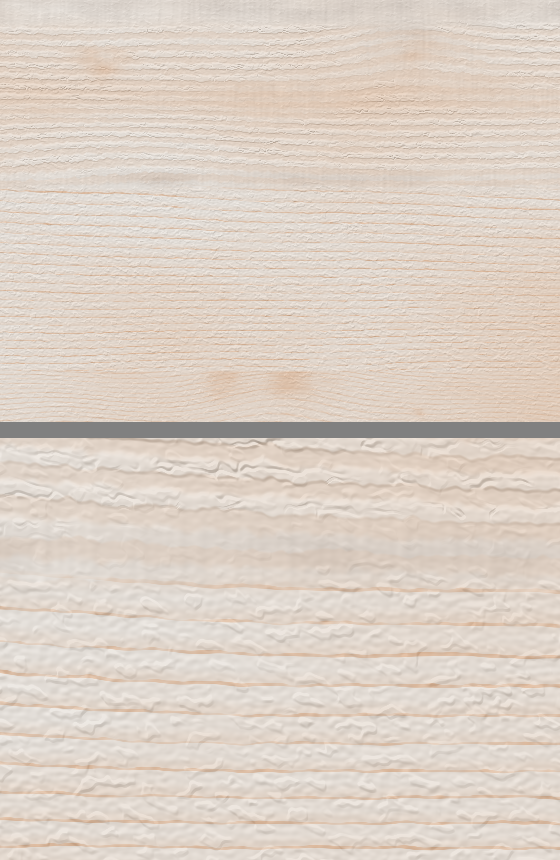
Top, the full canvas; bottom, a detail of the centre.
A WebGL 2 fragment shader for this texture:

```glsl
#version 300 es
precision highp float;

uniform vec2 u_resolution;
out vec4 fragColor;

vec2 gradientAt(vec2 cell) {
    vec2 h = vec2(dot(cell, vec2(127.1, 311.7)), dot(cell, vec2(269.5, 183.3)));
    return 2.0 * fract(sin(h) * 43758.5) - 1.0;
}

// Gradient noise, roughly -0.7 to 0.7
float noise(vec2 p) {
    vec2 i = floor(p), f = p - i;
    vec2 w = f * f * f * (f * (f * 6.0 - 15.0) + 10.0);
    float a = dot(gradientAt(i), f);
    float b = dot(gradientAt(i + vec2(1, 0)), f - vec2(1, 0));
    float c = dot(gradientAt(i + vec2(0, 1)), f - vec2(0, 1));
    float d = dot(gradientAt(i + vec2(1, 1)), f - vec2(1, 1));
    return mix(mix(a, b, w.x), mix(c, d, w.x), w.y);
}

// Soft elliptical spot
float spot(vec2 p, vec2 center, vec2 radius) {
    vec2 q = (p - center) / radius;
    return exp(-dot(q, q));
}

// Smooth heartwood tongue in the upper board
float tongue(vec2 p) {
    return spot(p, vec2(0.72, 0.235 + 0.02 * noise(p * vec2(3.0, 2.0))), vec2(0.8, 0.045));
}

float roughness(vec2 p) {
    float edge = p.y + 0.02 * noise(p * vec2(4.0, 9.0));
    float board = smoothstep(0.045, 0.065, edge) * (1.0 - smoothstep(0.385, 0.42, edge));
    float calm = tongue(p) + spot(p, vec2(0.97, 0.13), vec2(0.14, 0.06))
               + 0.8 * spot(p, vec2(0.24, 0.14), vec2(0.07, 0.025));
    float islands = spot(p, vec2(0.2, 0.215), vec2(0.22, 0.03))
                  + spot(p, vec2(0.95, 0.235), vec2(0.13, 0.04));
    float patches = 0.8 + 1.1 * noise(p * vec2(5.0, 16.0) + 7.0);
    return board * clamp(patches - 1.15 * calm + 1.4 * islands, 0.0, 1.0);
}

// Growth rings of the upper board, lifted around its knots
float upperRings(vec2 p) {
    float lift = 0.03 * spot(p, vec2(0.97, 0.1), vec2(0.16, 0.1))
               + 0.035 * spot(p, vec2(0.28, 0.35), vec2(0.32, 0.1));
    float bend = 0.025 * noise(p * vec2(1.8, 3.0));
    float jitter = 0.006 * noise(p * vec2(45.0, 30.0)) + 0.004 * noise(p * vec2(110.0, 60.0));
    return 36.0 * (p.y + lift + bend + jitter);
}

float ringPlateau(float phase) {
    float f = fract(phase);
    return smoothstep(0.0, 0.25, f) * (1.0 - smoothstep(0.55, 0.64, f));
}

// Carved surface: scattered flakes everywhere, torn fibres on rough rings
float relief(vec2 p, float rough, float pitted) {
    float flakes = smoothstep(0.08, 0.26, noise(p * vec2(58.0, 110.0) + 0.5 * noise(p * 130.0)));
    float pits = noise(p * vec2(130.0, 190.0));
    float tear = noise(p * vec2(30.0, 95.0) + 0.7 * noise(p * 90.0));
    float crack = (1.0 - smoothstep(0.02, 0.1, abs(tear))) * smoothstep(-0.1, 0.2, noise(p * vec2(36.0, 60.0) + 4.0));
    float ring = ringPlateau(upperRings(p));
    return pitted * (0.036 * flakes + 0.042 * pits) + rough * (0.062 * ring - 0.09 * crack * (0.1 + 0.9 * ring));
}

// Late-wood line: gradual on one side, crisp on the other
float grainLine(vec2 p, float phase, float width, float blur) {
    float f = fract(phase);
    float row = floor(phase) * 3.7 + 0.5;
    float wear = noise(vec2(p.x * 30.0, row)) + 0.8 * noise(p * vec2(95.0, 150.0));
    float slow = noise(vec2(p.x * 2.5, row));
    float start = 1.0 - width * (1.0 + 0.9 * slow + 0.7 * wear);
    float end = 1.0 - smoothstep(1.0 - blur, 1.0, f);
    float ramp = smoothstep(0.35, 1.0 - width, f) * 0.3;
    float core = smoothstep(start - blur, start, f);
    return (ramp + core * clamp(0.75 + 0.8 * slow + 0.7 * wear, 0.0, 1.1)) * end;
}

void main() {
    vec2 p = vec2(gl_FragCoord.x, u_resolution.y - gl_FragCoord.y) / u_resolution.y;
    float pixel = 1.0 / u_resolution.y;

    // Three boards
    float upper = 1.0 - smoothstep(0.43, 0.46, p.y + 0.015 * noise(p * vec2(5.0, 12.0)));
    float bottom = smoothstep(0.877, 0.882, p.y);
    float middle = (1.0 - upper) * (1.0 - bottom);
    float rough = roughness(p);

    // Broad colour drift and long streaks
    vec3 pale = vec3(0.886, 0.867, 0.845), cream = vec3(0.877, 0.803, 0.740);
    vec3 amber = vec3(0.845, 0.700, 0.585), gray = vec3(0.805, 0.770, 0.740);
    float warmth = 0.16 + 0.55 * p.x * smoothstep(0.3, 0.9, p.y) + 0.6 * tongue(p) + 0.08 * upper
                 + 0.65 * noise(p * vec2(1.7, 2.6) + 3.0) + 0.25 * noise(p * vec2(6.0, 24.0)) + 0.15 * bottom;
    vec3 color = mix(pale, cream, clamp(warmth, 0.0, 1.15));

    // Grey weathering on the smooth bands
    float bands = 1.0 - smoothstep(0.02, 0.07, p.y) + spot(p, vec2(0.6, 0.425), vec2(0.9, 0.018))
                + spot(p, vec2(0.98, 0.08), vec2(0.14, 0.05));
    color = mix(color, gray, clamp(bands * (0.35 + noise(p * vec2(9.0, 18.0))), 0.0, 0.85));

    // Knots and stains
    vec2 q = p + 0.03 * vec2(noise(p * 18.0), noise(p * 18.0 + 9.0));
    float stains = spot(q, vec2(0.24, 0.15), vec2(0.06, 0.03)) + 0.6 * spot(q, vec2(0.98, 0.125), vec2(0.07, 0.035))
                 + bottom * (spot(q, vec2(0.70, 0.9), vec2(0.08, 0.05)) + spot(q, vec2(0.53, 0.9), vec2(0.04)))
                 + spot(q, vec2(0.99, 0.975), vec2(0.018, 0.012));
    color = mix(color, amber, clamp(stains * (0.45 + 0.7 * noise(p * vec2(14.0, 30.0))), 0.0, 0.6));

    // Grain lines
    float u = p.y - 0.45 - mix(0.045, -0.02, clamp((p.y - 0.45) / 0.43, 0.0, 1.0)) * p.x
            + 0.012 * noise(p * vec2(2.5, 4.0)) + 0.003 * noise(p * vec2(40.0, 25.0));
    float straight = grainLine(p, 36.0 * u + 24.0 * u * u, 0.1, 32.0 * pixel);
    float sweep = p.y + 0.045 * spot(p, vec2(0.7, 0.93), vec2(0.2, 0.08))
                + 0.03 * noise(p * vec2(3.0, 5.0)) + 0.002 * noise(p * 40.0);
    float fine = grainLine(p, 85.0 * sweep, 0.18, 70.0 * pixel);
    float valley = (1.0 - ringPlateau(upperRings(p))) * smoothstep(0.05, 0.08, p.y);
    color = mix(color, amber, middle * straight * 0.66 + bottom * fine * 0.42 + upper * valley * 0.2);

    // Faint crosswise saw marks
    float weave = noise(p * vec2(130.0, 12.0)) + 0.7 * noise(p * vec2(20.0, 150.0));
    color += 0.035 * weave * upper * (1.0 - rough);

    // Light falling from the upper left
    vec2 toLight = vec2(-0.0010, -0.0024);
    float pitted = (0.4 + 0.6 * middle + 0.2 * bottom + 0.3 * rough) * (1.0 + 0.7 * noise(p * vec2(9.0, 30.0)));
    float shade = relief(p, rough, pitted) - relief(p + toLight, rough, pitted);
    color += clamp(shade * 1.8, -0.25, 0.045) * vec3(1.0, 1.04, 1.08);

    fragColor = vec4(clamp(color, 0.0, 1.0), 1.0);
}
```
